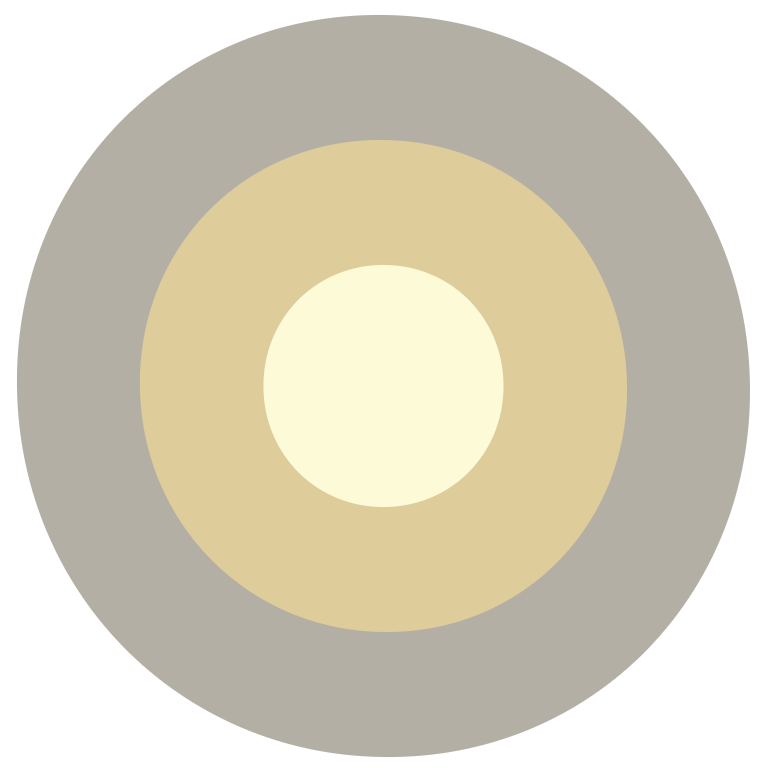
A Shadertoy shader for this background:

```glsl
// Three nested, slightly uneven discs in grey, sand and cream on white.

const vec3 WHITE = vec3(1.0);
const vec3 GREY  = vec3(0.703, 0.688, 0.643);
const vec3 SAND  = vec3(0.871, 0.800, 0.604);
const vec3 CREAM = vec3(0.992, 0.980, 0.843);

const vec2 CENTER = vec2(0.4993, 0.4974);
const vec2 OUTER_RADII  = vec2(0.4772, 0.4831);
const vec2 MIDDLE_RADII = vec2(0.3171, 0.3203);
const vec2 INNER_RADII  = vec2(0.1563, 0.1576);

const float ROUNDNESS = 2.03;  // 2 is an ellipse, more fills the corners
const float TILT = 0.012;      // stretch along the falling diagonal

// Approximate signed distance to a tilted superellipse
float discDistance(vec2 p, vec2 radii, float tilt) {
    vec2 q = p / radii;
    vec2 powers = pow(abs(q), vec2(ROUNDNESS));
    float level = max(powers.x + powers.y + 2.0 * tilt * q.x * q.y, 0.0);
    return (pow(level, 1.0 / ROUNDNESS) - 1.0) * min(radii.x, radii.y);
}

// Smooth coverage, one pixel wide at the edge
float coverage(float distanceToEdge, float pixel) {
    return clamp(0.5 - distanceToEdge / pixel, 0.0, 1.0);
}

void mainImage(out vec4 fragColor, in vec2 fragCoord) {
    float size = min(iResolution.x, iResolution.y);
    float pixel = 1.0 / size;
    vec2 p = (fragCoord - 0.5 * iResolution.xy) / size + 0.5 - CENTER;

    // Layers from back to front
    vec3 color = WHITE;
    color = mix(color, GREY, coverage(discDistance(p, OUTER_RADII, TILT), pixel));
    color = mix(color, SAND, coverage(discDistance(p, MIDDLE_RADII, TILT), pixel));
    color = mix(color, CREAM, coverage(discDistance(p, INNER_RADII, 0.0), pixel));

    fragColor = vec4(color, 1.0);
}
```
